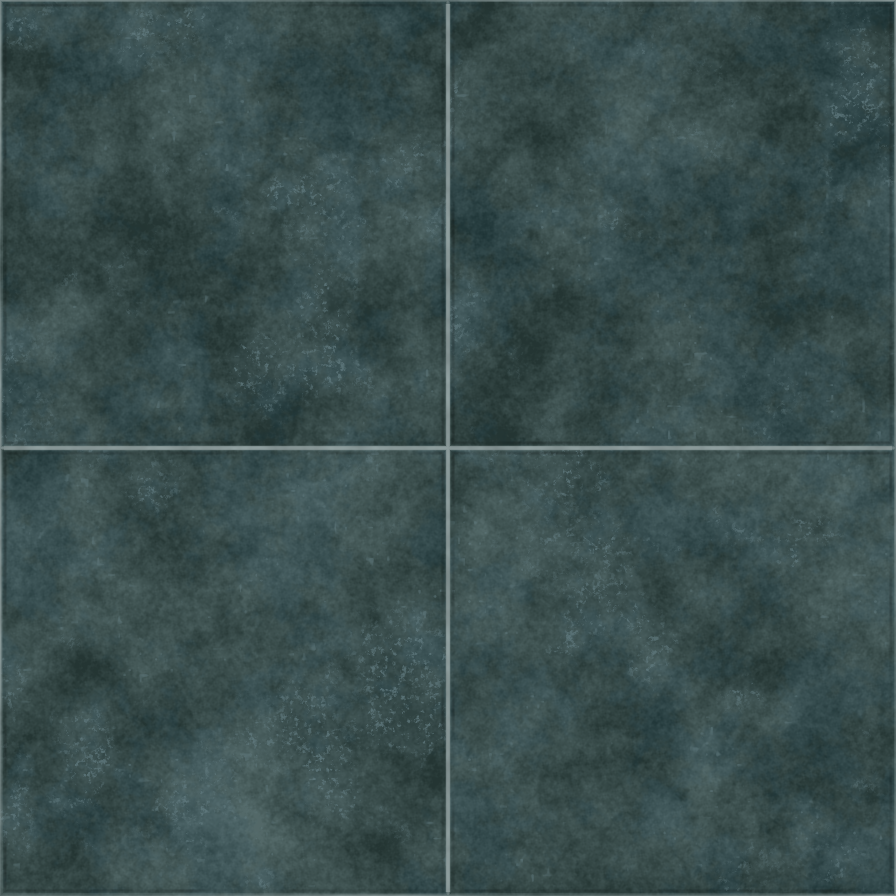
This texture is drawn by a WebGL 2 fragment shader. Its source:

```glsl
#version 300 es
precision highp float;
// Two by two square tiles of mottled dark teal stone with thin pale grout.
uniform vec2 u_resolution;
out vec4 outColor;

const float TILES = 2.0;
const float GROUT_HALF_WIDTH = 0.0023;
const vec3 STONE_DARK = vec3(0.168, 0.238, 0.230);
const vec3 STONE_LIGHT = vec3(0.272, 0.352, 0.348);
const vec3 STONE_BLUE = vec3(0.208, 0.305, 0.322);
const vec3 SCUFF = vec3(0.38, 0.48, 0.50);
const vec3 GROUT = vec3(0.54, 0.60, 0.60);

// Integer hash of a lattice cell, from 0 to 1.
float hash(vec2 cell) {
    uvec2 q = uvec2(ivec2(cell)) * uvec2(1597334673u, 3812015801u);
    uint n = (q.x ^ q.y) * 1597334673u;
    n = (n ^ (n >> 15)) * 2246822519u;
    n ^= n >> 13;
    return float(n >> 8) / 16777216.0;
}

float noise(vec2 p) {
    vec2 cell = floor(p);
    vec2 f = fract(p);
    f = f * f * (3.0 - 2.0 * f);
    float low = mix(hash(cell), hash(cell + vec2(1, 0)), f.x);
    float high = mix(hash(cell + vec2(0, 1)), hash(cell + vec2(1, 1)), f.x);
    return mix(low, high, f.y);
}

// Layered noise, rotated at each octave to hide the lattice.
float fbm(vec2 p, int octaves, float gain) {
    const mat2 turn = mat2(0.8, 0.6, -0.6, 0.8);
    float sum = 0.0, total = 0.0, amplitude = 1.0;
    for (int i = 0; i < octaves; i++) {
        sum += amplitude * noise(p);
        total += amplitude;
        amplitude *= gain;
        p = turn * p * 2.03 + 17.3;
    }
    return sum / total;
}

// Coverage of a band around distance zero, with a soft edge.
float band(float dist, float halfWidth, float soft) {
    return 1.0 - smoothstep(halfWidth - soft, halfWidth + soft, dist);
}

// Clouded stone with blue patches, fine grain and clustered scuffs.
vec3 stone(vec2 p, float shade) {
    float clouds = fbm(p * 15.0, 5, 0.75);
    float broad = fbm(p * 6.0 + 71.3, 3, 0.6);
    float grain = fbm(p * 235.0, 2, 0.9) - 0.5;
    float tone = 0.47 + (clouds - 0.5) * 2.3 + (broad - 0.5) * 1.3 + grain * 0.72 + shade;
    vec3 color = mix(STONE_DARK, STONE_LIGHT, clamp(tone, -0.25, 1.5));

    float blue = smoothstep(0.46, 0.64, fbm(p * 16.0 + 31.7, 5, 0.7));
    color = mix(color, STONE_BLUE + (tone - 0.5) * 0.10, blue * 0.65);

    // Scuffs are small and gather in a few places.
    float patches = smoothstep(0.54, 0.76, fbm(p * 11.0 + 63.1, 4, 0.6));
    float flecks = smoothstep(0.54, 0.80, fbm(p * 200.0 + 9.4, 3, 0.7));
    color = mix(color, SCUFF, patches * (0.20 + 0.60 * flecks));

    float chips = smoothstep(0.84, 0.98, noise(p * 170.0 + 5.2));
    return mix(color, SCUFF, chips * smoothstep(0.50, 0.66, clouds) * 0.5);
}

void main() {
    vec2 uv = gl_FragCoord.xy / u_resolution;
    float soft = max(0.0011, 0.6 / min(u_resolution.x, u_resolution.y));

    // Each tile takes its own piece of stone and a slight shade.
    vec2 tile = floor(uv * TILES);
    vec2 offset = vec2(hash(tile + 11.0), hash(tile + 47.0)) * 20.0;
    float shade = (hash(tile + 83.0) - 0.5) * 0.08;
    vec3 color = stone(uv + offset, shade);

    // Distance to the nearest joint in each direction.
    vec2 joint = (0.5 - abs(fract(uv * TILES) - 0.5)) / TILES;
    float seam = min(joint.x, joint.y);

    // Faint darker rim beside the joint, broken up by wear.
    float rim = band(abs(seam - 0.0058), 0.0015, 0.0015);
    color *= 1.0 - rim * 0.24 * noise(uv * 24.0 + 3.0);

    // Uneven grout, weaker along the outer border.
    vec2 border = min(uv, 1.0 - uv);
    float edge = min(border.x, border.y);
    float outer = step(edge, 0.004) * step(seam, edge);
    float wear = mix(0.86, 1.10, fbm(uv * 45.0, 3, 0.6));
    float fade = mix(1.0, 0.35 + 0.6 * noise(uv * 7.0 + 8.0), outer);
    float width = GROUT_HALF_WIDTH * mix(1.0, 0.8, outer);
    color = mix(color, GROUT * wear, band(seam, width, soft) * fade);

    outColor = vec4(color, 1.0);
}
```
